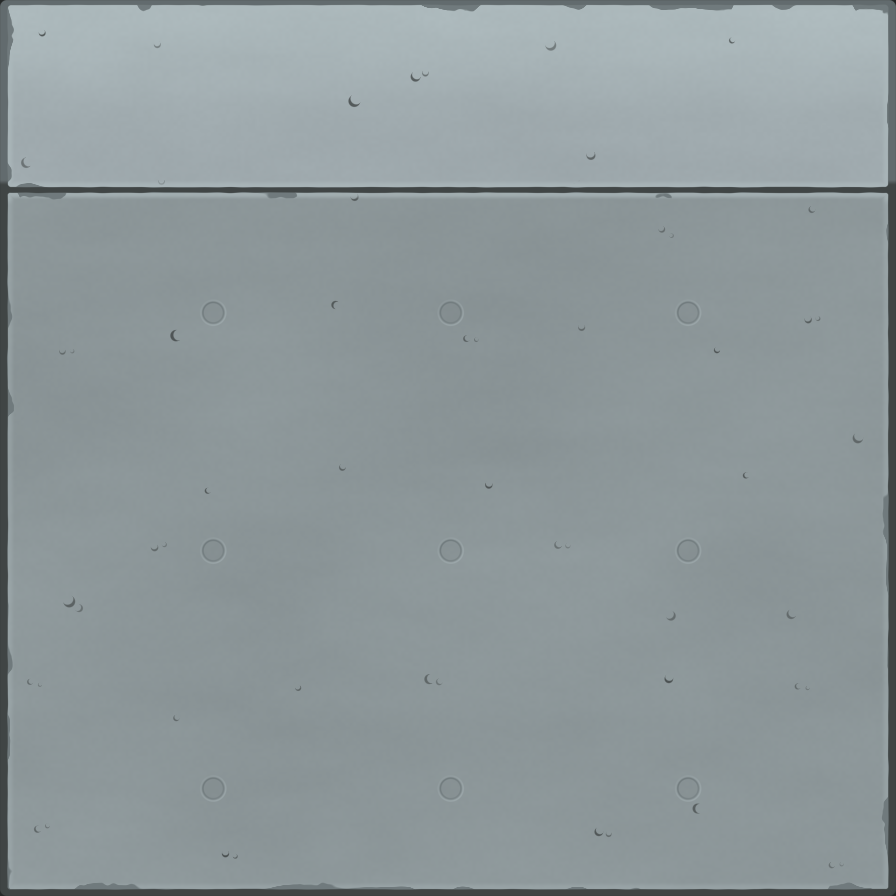
Give the GLSL for this texture, as a Shadertoy shader.

```glsl
const vec3 BODY = vec3(0.55, 0.59, 0.60);
const vec3 BAND_LOW = vec3(0.625, 0.667, 0.683);
const vec3 BAND_HIGH = vec3(0.675, 0.725, 0.737);
const vec3 DARK = vec3(0.25, 0.27, 0.27);
const vec3 FRAME = vec3(0.35, 0.38, 0.39);
const vec3 WORN = vec3(0.44, 0.48, 0.49);
const float SEAM = 0.788;

float hash(vec2 p) {
    return fract(sin(dot(p, vec2(127.1, 311.7))) * 43758.5);
}

float noise(vec2 p) {
    vec2 i = floor(p), f = fract(p);
    f = f * f * (3.0 - 2.0 * f);
    return mix(mix(hash(i), hash(i + vec2(1, 0)), f.x),
               mix(hash(i + vec2(0, 1)), hash(i + vec2(1, 1)), f.x), f.y);
}

float fbm(vec2 p) {
    float sum = 0.0, amp = 0.5;
    for (int i = 0; i < 5; i++) {
        sum += amp * noise(p);
        p = p * 2.03 + 17.0;
        amp *= 0.5;
    }
    return sum;
}

float box(vec2 p, vec2 lo, vec2 hi, float radius) {
    vec2 q = abs(p - 0.5 * (lo + hi)) - 0.5 * (hi - lo) + radius;
    return length(max(q, 0.0)) + min(max(q.x, q.y), 0.0) - radius;
}

float fill(float d, float aa) {
    return 1.0 - smoothstep(-aa, aa, d);
}

float line(float d, float width, float aa) {
    return fill(abs(d) - 0.5 * width, aa);
}

// Disc with a shifted disc removed
float crescent(vec2 p, float radius, float angle, float aa) {
    vec2 shift = radius * 0.55 * vec2(cos(angle), sin(angle));
    return fill(max(length(p) - radius, radius - length(p - shift)), aa);
}

// Scattered pits, some with a smaller neighbour
float pits(vec2 p, float cells, float aa) {
    vec2 id = floor(p * cells);
    float present = step(hash(id + 3.7), 0.72);
    vec2 jitter = vec2(hash(id + 11.3), hash(id + 23.9));
    vec2 q = p - (id + mix(vec2(0.16), vec2(0.84), jitter)) / cells;
    float size = hash(id + 31.1);
    float radius = mix(0.0032, 0.0068, size * size);
    float angle = mix(-0.6, 2.4, hash(id + 47.3));
    float mark = crescent(q, radius, angle, aa);
    vec2 offset = vec2(0.011, mix(-0.008, 0.004, hash(id + 53.7)));
    float pair = step(0.55, hash(id + 61.9));
    mark = max(mark, 0.75 * pair * crescent(q - offset, radius * 0.65, angle + 0.5, aa));
    return present * mark * mix(0.5, 1.0, hash(id + 71.3));
}

// Shallow round recesses in a three by three grid
vec3 addRivets(vec3 color, vec2 p, float aa) {
    vec2 spacing = vec2(0.265, 0.2655);
    vec2 q = p - vec2(0.503, 0.3855);
    q -= spacing * clamp(round(q / spacing), -1.0, 1.0);
    float d = length(q) - 0.0115;
    float lit = 0.5 + 0.5 * dot(normalize(q + 1e-5), vec2(0.6, -0.8));
    color *= 1.0 - 0.035 * fill(d, aa);
    color = mix(color, BAND_HIGH, mix(0.15, 0.45, lit) * line(d - 0.0025, 0.0016, aa));
    return mix(color, WORN, mix(0.95, 0.6, lit) * line(d, 0.0018, aa));
}

// Bright bevel, chipped rim and surrounding groove
vec3 addEdges(vec3 color, vec3 groove, vec2 p, float d, float bevel, float aa) {
    float chip = 0.0055 * smoothstep(0.66, 0.8, noise(p * 31.0 + 5.0));
    chip *= 0.6 + 0.8 * noise(p * 150.0);
    float wobble = 0.0012 * (noise(p * 70.0) - 0.5);
    color = mix(color, BAND_HIGH, bevel * smoothstep(-0.0085, -0.002, d));
    color = mix(color, WORN, fill(-d - chip, aa));
    return mix(color, groove, 1.0 - fill(d + wobble, aa));
}

void mainImage(out vec4 fragColor, in vec2 fragCoord) {
    vec2 uv = fragCoord / iResolution.xy;
    float aa = 0.8 / min(iResolution.x, iResolution.y);

    // Upper band and main slab
    float upper = step(SEAM, uv.y);
    vec3 band = mix(BAND_LOW, BAND_HIGH, smoothstep(0.82, 0.99, uv.y));
    vec3 color = mix(BODY, band, upper);

    // Cloudy staining and fine grain
    float cloud = fbm(uv * vec2(3.5, 5.5) + 2.0) - 0.48;
    float streak = fbm(uv * vec2(9.0, 32.0) + 8.0) - 0.48;
    color *= 1.0 + 0.085 * cloud + 0.03 * streak;
    color *= 1.0 + 0.012 * (noise(uv * 240.0) - 0.5);

    color = addRivets(color, uv, aa);
    color = mix(color, DARK, 0.9 * pits(uv, 7.0, aa));

    // Panel outlines
    float slab = box(uv, vec2(0.0085, 0.0075), vec2(0.9915, 0.785), 0.003);
    float top = box(uv, vec2(0.0085, 0.791), vec2(0.9915, 0.9945), 0.004);
    float d = mix(slab, top, upper);
    float bevel = mix(0.3, 0.65, smoothstep(0.77, 0.78, uv.y));
    float outer = smoothstep(0.793, 0.80, uv.y);
    vec3 groove = mix(DARK, mix(FRAME, WORN, 0.4), outer);
    color = addEdges(color, groove, uv, d, bevel, aa);

    // Darker rounded outer corners
    float corner = box(uv, vec2(0.0), vec2(1.0), 0.008);
    color = mix(color, DARK * 0.6, 1.0 - fill(corner, aa));
    fragColor = vec4(color, 1.0);
}
```
